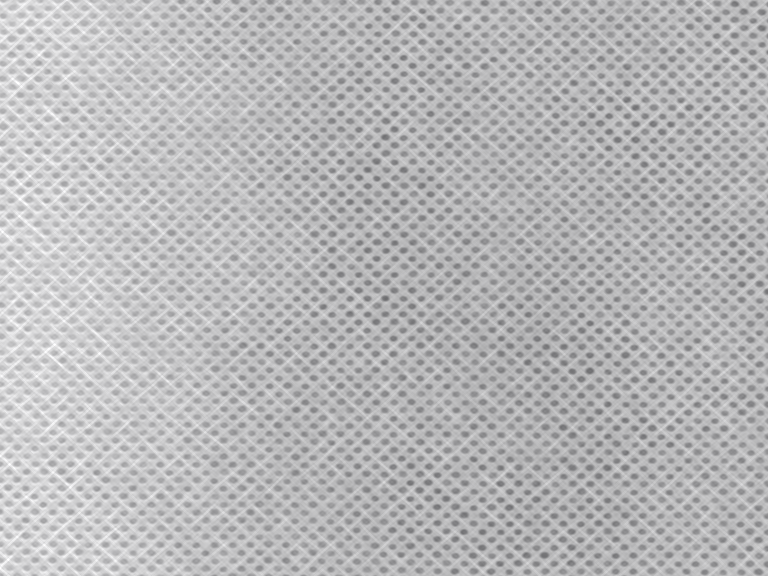
A WebGL 2 fragment shader for this texture:

```glsl
#version 300 es
precision highp float;
// Pale grey non-woven fabric embossed with staggered oval dimples and fine diagonal fibres.

uniform vec2 u_resolution;
out vec4 outColor;

// Layout, in repeats per canvas height (43 x 36 on a 4:3 canvas)
const vec2 REPEATS = vec2(32.25, 36.0);
const float TILT = 0.006;
const float WARP = 0.12;
// Dimples, in fractions of a repeat
const vec2 DIMPLE_RADIUS = vec2(0.225, 0.185);
const float DIMPLE_SOFTNESS = 0.42;
const float DIMPLE_DEPTH = 0.19;
const float DIMPLE_JITTER = 0.035;
const float RIM_LIGHT = 0.07;
// Fibres
const float FIBRE_WIDTH = 0.075;
const float FIBRE_LIGHT = 0.075;
const float STREAK_CONTRAST = 0.055;
// Light across the cloth
const vec3 CLOTH = vec3(0.742, 0.742, 0.747);
const vec3 DIMPLE_TINT = vec3(1.0, 1.0, 0.985);
const float SIDE_GLOW = 0.085;
const float SHADE = 0.028;
const float MOTTLE = 0.025;
const float GRAIN = 0.022;

vec2 hash2(vec2 p) {
  vec3 q = fract(p.xyx * vec3(0.1031, 0.1030, 0.0973));
  q += dot(q, q.yzx + 33.33);
  return fract((q.xx + q.yz) * q.zy);
}

float corner(vec2 cell, vec2 offset) {
  float angle = 6.2832 * hash2(cell).x;
  return dot(vec2(cos(angle), sin(angle)), offset);
}

// Gradient noise, about -0.7 to 0.7
float noise(vec2 p) {
  vec2 i = floor(p), f = p - i;
  vec2 w = f * f * f * (f * (f * 6.0 - 15.0) + 10.0);
  vec2 e = vec2(1.0, 0.0);
  return mix(mix(corner(i, f), corner(i + e, f - e), w.x),
             mix(corner(i + e.yx, f - e.yx), corner(i + 1.0, f - 1.0), w.x), w.y);
}

// Soft oval: 1 in the middle, 0 outside
float oval(vec2 p, float blur) {
  float d = length(p / DIMPLE_RADIUS);
  return 1.0 - smoothstep(1.0 - blur, 1.0 + blur, d);
}

// Broken bright threads between dimples, running along one diagonal
float threads(vec2 diagonal, float pixel, float seed) {
  float id = floor(diagonal.x);
  float wander = 0.16 * noise(vec2(diagonal.y * 0.35, id * 3.7 + seed));
  float d = abs(fract(diagonal.x) - 0.5 + wander);
  float line = 1.0 - smoothstep(FIBRE_WIDTH - pixel * 0.5, FIBRE_WIDTH + pixel, d);
  float presence = noise(vec2(diagonal.y * 0.45 + seed, id * 5.3 + 0.5));
  return line * smoothstep(-0.25, 0.4, presence);
}

// Fine elongated fibre texture along one diagonal
float streaks(vec2 diagonal, float seed) {
  return noise(vec2(diagonal.x * 4.3 + seed, diagonal.y * 0.55));
}

void main() {
  vec2 p = gl_FragCoord.xy / u_resolution.y;
  float across = gl_FragCoord.x / u_resolution.x;

  // Slightly stretched staggered lattice; dimples sit at whole diagonals
  vec2 bend = vec2(noise(p * 3.0 + 4.0), noise(p * 3.0 + 19.0));
  vec2 u = (p + TILT * vec2(-p.y, p.x)) * REPEATS + WARP * bend;
  vec2 diagonal = vec2(u.x + u.y, u.x - u.y);
  vec2 cell = round(diagonal);
  vec2 local = diagonal - cell;
  local = 0.5 * vec2(local.x + local.y, local.x - local.y);
  float pixel = REPEATS.y / u_resolution.y;

  // Uneven lighting: bright left side, dim patch right of centre
  float glow = exp(-across * across * 16.0);
  float dim = exp(-dot((p - vec2(0.82, 0.38)) * vec2(1.6, 1.3),
                       (p - vec2(0.82, 0.38)) * vec2(1.6, 1.3)) * 3.0);
  float mottle = noise(p * 3.5 + 7.0) + 0.5 * noise(p * 9.0 + 2.0);
  float light = SIDE_GLOW * glow - SHADE * dim + MOTTLE * mottle;

  // Dimples vary in place, size and depth, and fade on the left
  vec2 random = hash2(cell + 91.0);
  local += (random - 0.5) * 2.0 * DIMPLE_JITTER;
  local *= 0.92 + 0.18 * random.y;
  float blur = DIMPLE_SOFTNESS + pixel;
  float dimple = oval(local, blur);
  float fade = mix(0.62, 1.0, smoothstep(0.12, 0.55, across)) + 0.35 * noise(p * 4.0 + 31.0);
  float depth = DIMPLE_DEPTH * fade * (0.78 + 0.4 * random.x);
  float rim = oval(local + vec2(0.03, 0.17), blur) * (1.0 - dimple);

  // Threads and streaks crossing on both diagonals
  float fibre = threads(diagonal, pixel, 3.0) + threads(diagonal.yx, pixel, 47.0);
  float streak = streaks(diagonal, 11.0) + streaks(diagonal.yx, 63.0);
  float grain = noise(u * 3.6 + 5.0);

  light += RIM_LIGHT * rim * (0.25 + glow);
  light += FIBRE_LIGHT * fibre * (1.0 - 0.75 * dimple) * (0.7 + 0.5 * glow);
  light += STREAK_CONTRAST * streak + GRAIN * grain;
  vec3 color = CLOTH + light - depth * dimple * DIMPLE_TINT;
  outColor = vec4(clamp(color, 0.0, 1.0), 1.0);
}
```
